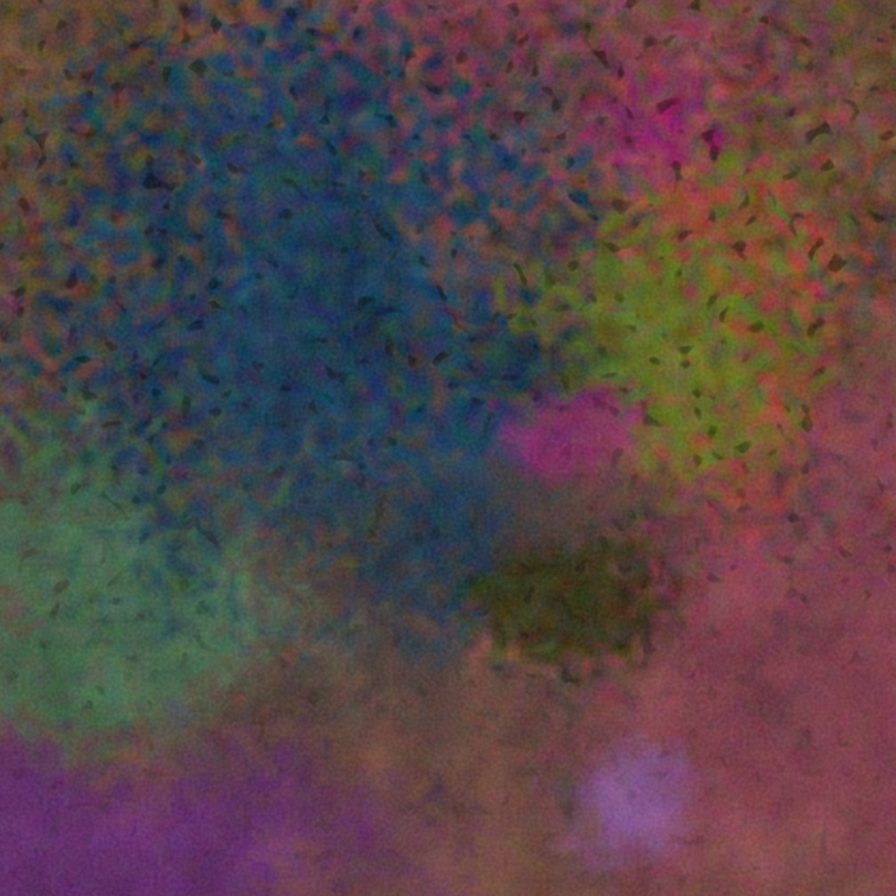
A WebGL 1 fragment shader for this texture:

```glsl
precision highp float;
// Soft, murky clouds of pigment: a blue pool amid rose, olive, sea green and purple.
// Each pigment is an elliptical wash whose edge is broken up by gradient noise,
// at a broad scale for drifting and at a fine scale for specks; grain goes on top.

uniform vec2 u_resolution;

const float CLOUD_SCALE = 5.0;     // broad drift of the wash edges
const float SPECK_SCALE = 48.0;    // fine flecks where washes meet
const float GRAIN_SCALE = 210.0;   // finest surface grain
const float CLOUD_AMOUNT = 0.75;
const float SPECK_AMOUNT = 1.05;
const float EDGE_SOFTNESS = 0.6;
const float MOTTLE_AMOUNT = 0.11;
const float PIT_DARKNESS = 0.35;
const float GRAIN_AMOUNT = 0.045;

const vec3 BROWN     = vec3(0.45, 0.30, 0.26);
const vec3 ROSE      = vec3(0.52, 0.25, 0.32);
const vec3 UMBER     = vec3(0.37, 0.29, 0.19);
const vec3 SHADE     = vec3(0.26, 0.24, 0.23);
const vec3 BLUE      = vec3(0.12, 0.24, 0.34);
const vec3 SEA_GREEN = vec3(0.25, 0.45, 0.33);
const vec3 PURPLE    = vec3(0.37, 0.17, 0.42);
const vec3 MAGENTA   = vec3(0.54, 0.14, 0.40);
const vec3 OLIVE     = vec3(0.36, 0.44, 0.14);
const vec3 CORAL     = vec3(0.67, 0.27, 0.24);
const vec3 MOSS      = vec3(0.19, 0.20, 0.08);
const vec3 LILAC     = vec3(0.54, 0.36, 0.62);

vec2 hashGradient(vec2 cell) {
  vec3 h = fract(vec3(cell.xyx) * vec3(0.1031, 0.1030, 0.0973));
  h += dot(h, h.yzx + 33.33);
  return fract((h.xx + h.yz) * h.zy) * 2.0 - 1.0;
}

float gradientNoise(vec2 p) {
  vec2 i = floor(p);
  vec2 f = p - i;
  vec2 u = f * f * f * (f * (f * 6.0 - 15.0) + 10.0);
  float a = dot(hashGradient(i), f);
  float b = dot(hashGradient(i + vec2(1.0, 0.0)), f - vec2(1.0, 0.0));
  float c = dot(hashGradient(i + vec2(0.0, 1.0)), f - vec2(0.0, 1.0));
  float d = dot(hashGradient(i + vec2(1.0, 1.0)), f - vec2(1.0, 1.0));
  return 1.3 * mix(mix(a, b, u.x), mix(c, d, u.x), u.y);
}

float cloudNoise(vec2 p) {
  float sum = 0.0;
  float amplitude = 1.0;
  for (int octave = 0; octave < 4; octave++) {
    sum += amplitude * gradientNoise(p);
    p = mat2(1.6, 1.2, -1.2, 1.6) * p + 17.3;
    amplitude *= 0.52;
  }
  return sum;
}

// Lays one wash of pigment over the colour; its centre also seeds its noise.
void wash(inout vec3 color, vec2 p, float speckle, vec2 center, vec2 radius,
          vec3 pigment, float strength) {
  vec2 seed = floor(center * 97.0) + 40.0;
  float cover = 1.0 - length((p - center) / radius);
  cover += CLOUD_AMOUNT * cloudNoise(p * CLOUD_SCALE + seed);
  cover += SPECK_AMOUNT * speckle * gradientNoise(p * SPECK_SCALE + seed * 3.0);
  color = mix(color, pigment, strength * smoothstep(-EDGE_SOFTNESS, EDGE_SOFTNESS, cover));
}

void main() {
  vec2 uv = gl_FragCoord.xy / u_resolution;

  // Bend the fine detail slightly, and let flecks fade out toward the bottom
  vec2 bend = vec2(gradientNoise(uv * 19.0 + 71.0), gradientNoise(uv * 19.0 + 131.0));
  vec2 p = uv + 0.012 * bend;
  float patches = gradientNoise(uv * 4.0 + 23.0);
  float speckle = mix(0.3, 1.0, smoothstep(0.1, 0.75, uv.y + 0.5 * patches));

  // Broad washes
  vec3 color = BROWN;
  wash(color, p, speckle, vec2(0.08, 0.84), vec2(0.22, 0.24), UMBER, 0.8);
  wash(color, p, speckle, vec2(0.95, 0.93), vec2(0.20, 0.20), UMBER, 0.8);
  wash(color, p, speckle, vec2(0.90, 0.26), vec2(0.24, 0.28), ROSE, 0.85);
  wash(color, p, speckle, vec2(0.58, 0.91), vec2(0.26, 0.14), ROSE, 0.85);
  wash(color, p, speckle, vec2(0.36, 0.56), vec2(0.38, 0.36), SHADE, 0.8);
  wash(color, p, speckle, vec2(0.12, 0.33), vec2(0.19, 0.15), SEA_GREEN, 0.75);
  wash(color, p, speckle, vec2(0.08, 0.03), vec2(0.26, 0.12), PURPLE, 0.9);
  wash(color, p, speckle, vec2(0.37, 0.66), vec2(0.26, 0.25), BLUE, 0.95);

  // Smaller accents
  wash(color, p, speckle, vec2(0.80, 0.66), vec2(0.11, 0.18), CORAL, 0.75);
  wash(color, p, speckle, vec2(0.76, 0.65), vec2(0.13, 0.14), OLIVE, 0.85);
  wash(color, p, speckle, vec2(0.72, 0.86), vec2(0.06, 0.05), MAGENTA, 0.7);
  wash(color, p, speckle, vec2(0.64, 0.52), vec2(0.06, 0.04), MAGENTA, 0.7);
  wash(color, p, speckle, vec2(0.64, 0.33), vec2(0.10, 0.06), MOSS, 0.8);
  wash(color, p, speckle, vec2(0.69, 0.10), vec2(0.07, 0.06), LILAC, 0.8);

  // Cloudy light, coloured mottling and small dark pits
  color *= 1.0 + 0.16 * cloudNoise(uv * 9.0 + 53.0);
  vec3 mottle = vec3(gradientNoise(p * 42.0 + 11.0), gradientNoise(p * 42.0 + 211.0),
                     gradientNoise(p * 42.0 + 311.0));
  color += MOTTLE_AMOUNT * speckle * mottle;
  float pits = smoothstep(0.22, 0.6, gradientNoise(p * 56.0 + 401.0));
  color *= 1.0 - PIT_DARKNESS * speckle * pits;
  color += GRAIN_AMOUNT * gradientNoise(uv * GRAIN_SCALE);

  gl_FragColor = vec4(clamp(color, 0.0, 1.0), 1.0);
}
```
